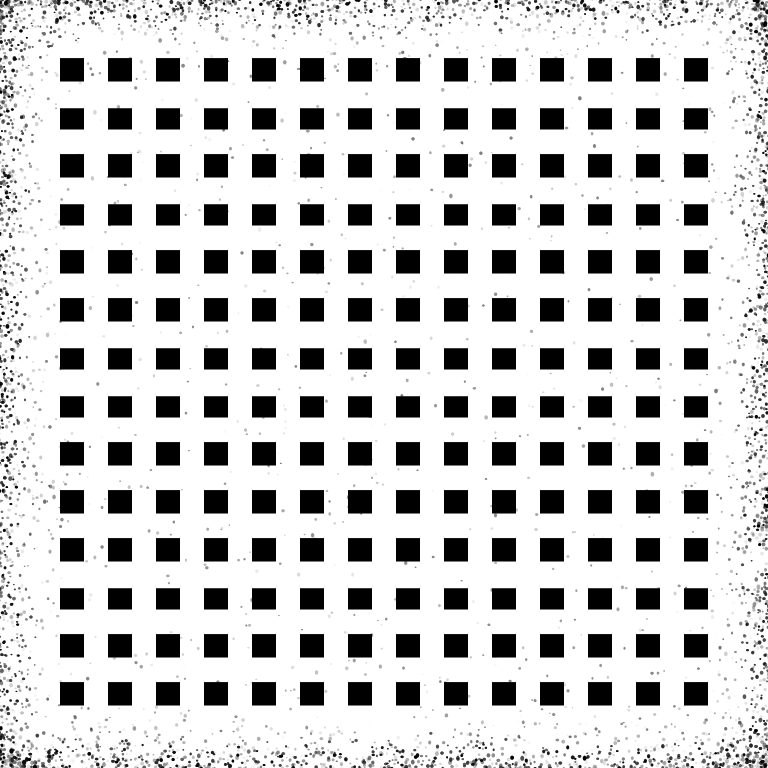
Reproduce this pattern procedurally as a Shadertoy shader.

```glsl
// Black grid of 14 by 14 blocks on white paper, with ink grain gathering at the borders.

const float CELLS = 16.0;         // grid pitch, including one empty cell of margin
const float GRAIN_CELLS = 256.0;  // grain cells across the canvas
const vec3 PAPER = vec3(1.0);
const vec3 INK = vec3(0.0);

vec3 hash3(vec2 p) {
    vec3 q = fract(p.xyx * vec3(0.1031, 0.1030, 0.0973));
    q += dot(q, q.yxz + 33.33);
    return fract((q.xxy + q.yzz) * q.zyx);
}

float boxDistance(vec2 p, vec2 halfSize) {
    vec2 d = abs(p) - halfSize;
    return length(max(d, 0.0)) + min(max(d.x, d.y), 0.0);
}

// Rows are counted from the top; some have a trimmed upper edge.
float blockTop(float row) {
    bool trimmed = mod(row, 5.0) == 2.0 || mod(row, 4.0) == 0.0;
    return trimmed ? 0.745 : 0.79;
}

float blockMask(vec2 uv, float pixel) {
    vec2 grid = uv * CELLS;
    vec2 id = floor(grid);
    if (any(lessThan(id, vec2(1.0))) || any(greaterThan(id, vec2(CELLS - 2.0)))) return 0.0;
    float bottom = 0.302;
    float top = blockTop(CELLS - 1.0 - id.y);
    vec2 center = vec2(0.5, 0.5 * (bottom + top));
    vec2 halfSize = vec2(0.25, 0.5 * (top - bottom));
    float d = boxDistance(fract(grid) - center, halfSize) / CELLS;
    return clamp(0.5 - d / pixel, 0.0, 1.0);
}

// Wear is strongest along the border and adds up in the corners.
float borderWear(vec2 uv) {
    vec2 inset = min(uv, 1.0 - uv);
    vec2 fade = exp(-inset / 0.024);
    float ripple = 1.0 + 0.15 * sin(uv.x * 41.0 + 3.0 * sin(uv.y * 17.0))
                       + 0.12 * sin(uv.y * 67.0 + 2.0 * sin(uv.x * 29.0));
    return clamp((0.55 * (fade.x + fade.y) + 0.5 * fade.x * fade.y) * ripple, 0.0, 1.0);
}

// Cellular specks: one possible dot per cell, gathered from the neighbours.
float grainLight(vec2 uv, float pixel) {
    vec2 p = uv * GRAIN_CELLS;
    vec2 base = floor(p);
    float soft = 0.6 * pixel * GRAIN_CELLS;
    float light = 1.0;
    for (int y = -1; y <= 1; y++) {
        for (int x = -1; x <= 1; x++) {
            vec2 id = base + vec2(x, y);
            vec3 placing = hash3(id + 7.0);
            vec3 look = hash3(id + 419.0);
            float wear = borderWear((id + 0.5) / GRAIN_CELLS);
            float present = step(placing.z, 0.016 + wear);
            float radius = mix(0.25, 0.6, look.x) + 0.15 * wear;
            float darkness = look.y * mix(0.5, 1.0, smoothstep(0.0, 0.25, wear));
            vec2 offset = (p - id - placing.xy) * vec2(1.0, mix(0.75, 1.3, look.z));
            float dot_ = 1.0 - smoothstep(radius - soft, radius + soft, length(offset));
            light *= 1.0 - present * darkness * dot_;
        }
    }
    return light;
}

void mainImage(out vec4 fragColor, in vec2 fragCoord) {
    vec2 uv = fragCoord / iResolution.xy;
    float pixel = 1.0 / min(iResolution.x, iResolution.y);
    vec3 worn = mix(INK, PAPER, grainLight(uv, pixel));
    fragColor = vec4(mix(worn, INK, blockMask(uv, pixel)), 1.0);
}
```
